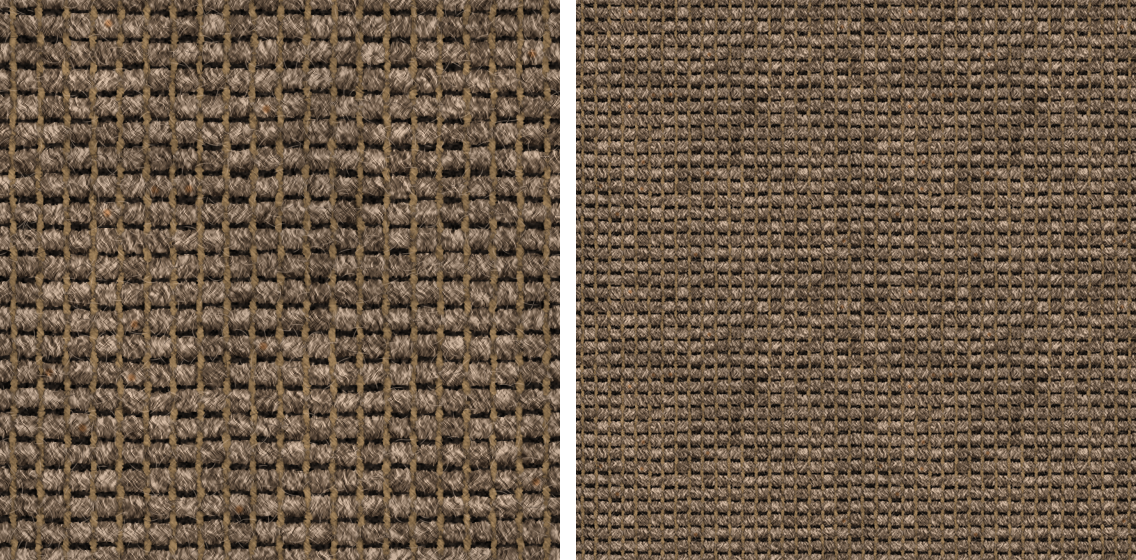
Left: one tile. Right: repeated 2 by 2.
This texture is drawn by a WebGL 1 fragment shader. Its source:

```glsl
precision highp float;
// Woven wool carpet: fuzzy beaded yarn rows bound by thin tan warp threads over dark gaps.
uniform vec2 u_resolution;

const float REPEATS = 21.0;        // cells across and down
const float YARN_HALF = 0.420;     // half height of a yarn bead, in cells
const float PINCH = 0.060;         // narrowing of the yarn beside a thread
const float THREAD_GAP = 0.140;    // thread half width across a gap
const float THREAD_TIGHT = 0.075;  // thread half width on top of the yarn
const float HAIR_WIDTH = 0.009;    // half width of a loose hair
const float HAIR_ALPHA = 0.40;
const vec3 GAP = vec3(0.105, 0.088, 0.075);
const vec3 WOOL_DARK = vec3(0.165, 0.125, 0.095);
const vec3 WOOL_MID = vec3(0.435, 0.358, 0.288);
const vec3 WOOL_PALE = vec3(0.800, 0.705, 0.620);
const vec3 THREAD_DARK = vec3(0.330, 0.250, 0.155);
const vec3 THREAD_LIGHT = vec3(0.690, 0.565, 0.400);
const vec3 RUST = vec3(0.460, 0.260, 0.100);

float hash(vec2 p) {
  return fract(sin(dot(p, vec2(127.1, 311.7))) * 43758.5453);
}

vec2 wrapCell(vec2 id, float period) {
  return floor(mod(id + 0.5, period));
}

// Value noise that wraps after a whole number of lattice steps
float noise(vec2 p, float period) {
  vec2 i = floor(p), f = fract(p);
  f = f * f * (3.0 - 2.0 * f);
  float a = hash(wrapCell(i, period));
  float b = hash(wrapCell(i + vec2(1.0, 0.0), period));
  float c = hash(wrapCell(i + vec2(0.0, 1.0), period));
  float d = hash(wrapCell(i + vec2(1.0, 1.0), period));
  return mix(mix(a, b, f.x), mix(c, d, f.x), f.y);
}

vec3 woolRamp(float t) {
  vec3 low = mix(WOOL_DARK, WOOL_MID, clamp(t * 2.0, 0.0, 1.0));
  return mix(low, WOOL_PALE, clamp(t * 2.0 - 1.0, 0.0, 1.0));
}

// Twisted wool bead; q is measured from its centre, n is height over half height
vec3 yarnColor(vec2 q, float n, float pinch, vec2 id) {
  float seed = hash(id + 3.7);
  float slant = (seed < 0.75 ? 1.0 : -1.0) * (0.45 + 0.5 * hash(id + 9.1));
  vec2 origin = 20.0 + 40.0 * vec2(seed, hash(id + 5.3));
  float curl = noise(q * 4.0 + origin, 97.0) - 0.5;
  float along = q.x + slant * q.y * (1.0 - 0.4 * n * n) + 0.13 * curl;
  float strand = noise(vec2(along * 9.0, q.y * 4.0) + origin, 97.0) - 0.5;
  float fibre = noise(vec2(along * 20.0, q.y * 8.0) + origin.yx, 97.0) - 0.5;
  float stray = noise(vec2(q.x - slant * q.y, q.y) * vec2(17.0, 7.0) + origin, 97.0) - 0.5;
  float ply = sin(6.2832 * (along * 3.0 + seed));
  float roundness = sqrt(max(1.0 - n * n, 0.0));
  float tone = 0.22 + 0.37 * roundness + 0.16 * n - 0.10 * pinch;
  tone += 0.52 * strand + 0.50 * fibre + 0.36 * stray + 0.06 * ply;
  tone += 0.14 * (hash(id + 1.9) - 0.5);
  vec3 wool = woolRamp(tone);
  float fleck = step(0.965, hash(id + 7.7));
  fleck *= smoothstep(0.22, 0.05, length(q - 0.3 * (vec2(seed, fract(seed * 7.0)) - 0.5)));
  return mix(wool, RUST * (0.6 + tone), 0.5 * fleck);
}

// Scattered curved hairs: x is the pale coverage, y the dark coverage
vec2 looseHairs(vec2 p, float px) {
  vec2 cover = vec2(0.0);
  for (int k = 0; k < 36; k++) {
    float n = float(k);
    float layer = floor(n / 9.0);
    vec2 cell = floor(p) + vec2(mod(n, 3.0), mod(floor(n / 3.0), 3.0)) - 1.0;
    vec2 id = wrapCell(cell, REPEATS) + 31.0 * layer;
    float angle = 6.2832 * hash(id + 2.3);
    float radius = 0.35 + 1.1 * hash(id + 4.1);
    float reach = 0.15 + 0.30 * hash(id + 6.7);
    vec2 facing = vec2(cos(angle), sin(angle));
    vec2 d = p - cell - vec2(hash(id + 0.4), hash(id + 8.2)) + radius * facing;
    float arc = abs(atan(dot(d, vec2(-facing.y, facing.x)), dot(d, facing))) * radius;
    float line = 1.0 - smoothstep(HAIR_WIDTH - 0.5 * px, HAIR_WIDTH + px, abs(length(d) - radius));
    line *= 1.0 - smoothstep(reach * 0.4, reach, arc);
    cover = max(cover, line * (hash(id + 5.9) < 0.68 ? vec2(1.0, 0.0) : vec2(0.0, 1.0)));
  }
  return cover;
}

void main() {
  vec2 grid = gl_FragCoord.xy / u_resolution * REPEATS;
  float px = REPEATS / min(u_resolution.x, u_resolution.y);
  float drift = noise(grid / 3.0, REPEATS / 3.0) - 0.5;
  vec2 p = grid + vec2(0.09, 0.13) * vec2(noise(grid + 40.0, REPEATS) - 0.5, drift);
  float fuzz = noise(grid * 8.0, REPEATS * 8.0) - 0.5;
  float lint = noise(grid * 15.0 + 11.0, REPEATS * 15.0) - 0.5;

  // Yarn beads, centred on whole cell numbers
  vec2 bead = floor(p + 0.5);
  vec2 id = wrapCell(bead, REPEATS);
  vec2 q = p - bead;
  float pinch = smoothstep(0.27, 0.5, abs(q.x));
  float swell = 0.10 * (hash(id + 2.6) - 0.5) * (1.0 - pinch);
  float halfHeight = YARN_HALF - PINCH * pinch + swell + 0.09 * fuzz + 0.07 * lint;
  float lift = 0.07 * (hash(id + 6.1) - 0.5) * (1.0 - pinch);
  float n = (q.y - lift) / halfHeight;
  float yarn = 1.0 - smoothstep(-1.4 * px, 1.4 * px, abs(q.y - lift) - halfHeight);
  vec3 color = GAP * (1.0 + 1.2 * fuzz + 1.0 * lint);
  color = mix(color, yarnColor(q, clamp(n, -1.0, 1.0), pinch, id), yarn);

  // Warp threads, centred between beads and partly sunk into the wool
  vec2 crossing = wrapCell(vec2(floor(p.x), bead.y), REPEATS);
  float u = fract(p.x) - 0.5 + 0.09 * (noise(grid * 2.0 + 7.0, REPEATS * 2.0) - 0.5);
  float open = smoothstep(0.10, 0.42, abs(q.y));
  float width = mix(THREAD_TIGHT, THREAD_GAP, open) + 0.07 * fuzz + 0.05 * lint;
  float buried = 0.15 + 0.60 * hash(crossing + 3.1) + 0.9 * fuzz + 0.5 * lint;
  float sunk = mix(clamp(buried, 0.0, 1.0), 0.95, open);
  float shadow = 1.0 - smoothstep(width, width + 0.10, abs(u));
  float thread = 1.0 - smoothstep(-1.3 * px, 1.3 * px, abs(u) - width);
  float twist = noise(vec2((grid.x + grid.y) * 14.0, grid.y * 4.0), REPEATS * 14.0) - 0.5;
  float edge = u / width;
  float sheen = 0.72 - 0.30 * edge * edge + 0.45 * twist + 0.35 * lint - 0.22 * (1.0 - open);
  color *= 1.0 - 0.18 * shadow;
  color = mix(color, mix(THREAD_DARK, THREAD_LIGHT, clamp(sheen, 0.0, 1.0)), thread * sunk);

  // Loose hairs and broad wear
  vec2 hair = looseHairs(grid, px) * HAIR_ALPHA;
  color = mix(color, WOOL_PALE, hair.x);
  color = mix(color, WOOL_DARK, hair.y);
  color *= 1.02 + 0.14 * drift;
  gl_FragColor = vec4(color, 1.0);
}
```
